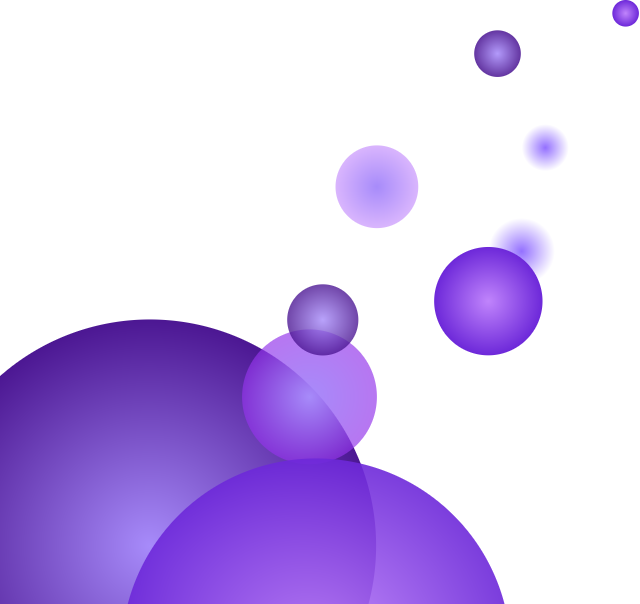
Write a Shadertoy shader that draws this background.

```glsl
const vec3 LAVENDER = vec3(0.655, 0.545, 0.980);
const vec3 ORCHID = vec3(0.753, 0.518, 0.988);
const vec3 PURPLE = vec3(0.576, 0.200, 0.918);
const vec3 VIOLET = vec3(0.427, 0.157, 0.851);
const vec3 INDIGO = vec3(0.298, 0.090, 0.575);
const vec3 GLOW = vec3(0.580, 0.440, 1.000);

// Radial gradient from inner to outer, blended with premultiplied alpha
vec4 radialGradient(float t, vec4 inner, vec4 outer) {
    vec4 a = vec4(inner.rgb * inner.a, inner.a);
    vec4 b = vec4(outer.rgb * outer.a, outer.a);
    return mix(a, b, clamp(t, 0.0, 1.0));
}

// Lays an antialiased gradient disc over the base colour
vec3 addDisc(vec3 base, vec2 p, vec2 center, float radius, vec4 inner, vec4 outer, float pixel) {
    float d = length(p - center);
    float coverage = clamp(0.5 + (radius - d) / pixel, 0.0, 1.0);
    vec4 paint = radialGradient(d / radius, inner, outer) * coverage;
    return base * (1.0 - paint.a) + paint.rgb;
}

// Soft light that fades out completely at its radius
vec3 addGlow(vec3 base, vec2 p, vec2 center, float radius, float pixel) {
    return addDisc(base, p, center, radius, vec4(GLOW, 1.0), vec4(GLOW, 0.0), pixel);
}

void mainImage(out vec4 fragColor, in vec2 fragCoord) {
    vec2 p = fragCoord / iResolution.y;
    float pixel = 1.0 / iResolution.y;
    vec3 color = vec3(1.0);

    // Large discs and the translucent bubbles between them
    color = addDisc(color, p, vec2(0.248, 0.0964), 0.3747,
                    vec4(LAVENDER, 1.0), vec4(INDIGO, 1.0), pixel);
    color = addDisc(color, p, vec2(0.5124, 0.343), 0.1116,
                    vec4(LAVENDER, 1.0), vec4(PURPLE, 0.67), pixel);
    color = addDisc(color, p, vec2(0.5344, 0.4704), 0.0589,
                    vec4(LAVENDER, 0.8), vec4(INDIGO, 0.8), pixel);
    color = addDisc(color, p, vec2(0.5234, -0.0813), 0.3223,
                    vec4(ORCHID, 0.9), vec4(VIOLET, 0.9), pixel);

    // Soft glows
    color = addGlow(color, p, vec2(0.9029, 0.7555), 0.0390, pixel);
    color = addGlow(color, p, vec2(0.8636, 0.584), 0.0551, pixel);

    // Floating bubbles
    color = addDisc(color, p, vec2(0.624, 0.6908), 0.0685,
                    vec4(LAVENDER, 1.0), vec4(ORCHID, 0.6), pixel);
    color = addDisc(color, p, vec2(0.8085, 0.5014), 0.0897,
                    vec4(ORCHID, 1.0), vec4(VIOLET, 1.0), pixel);
    color = addDisc(color, p, vec2(0.8237, 0.9112), 0.0386,
                    vec4(LAVENDER, 0.87), vec4(INDIGO, 0.87), pixel);
    color = addDisc(color, p, vec2(1.0358, 0.978), 0.0220,
                    vec4(ORCHID, 1.0), vec4(VIOLET, 1.0), pixel);

    fragColor = vec4(color, 1.0);
}
```
